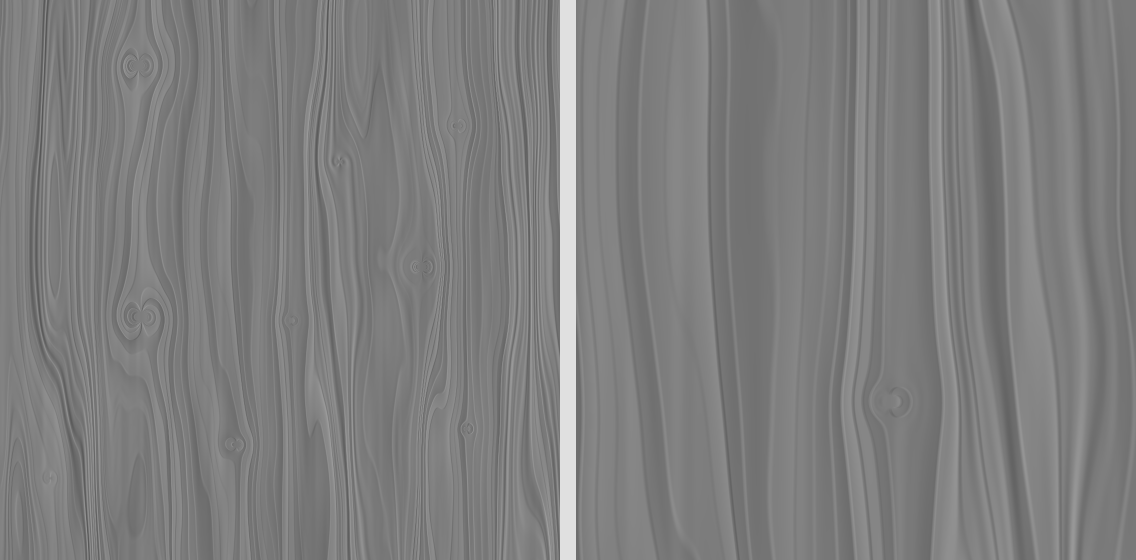
Left, the full canvas; right, a detail of the centre.
Give the GLSL for this texture map, as a Shadertoy shader.

```glsl
// Grey carved wood: vertical grain with nested arches and small twin-lobed knots.
// A warped coordinate bends round each knot like flow round a dipole; growth
// rings are drawn along it, then lit from the side as a shallow relief.

const float BASE_GREY = 0.487;
const float RING_COUNT = 80.0;      // growth rings per canvas height
const float RING_EDGE = 0.87;       // start of the quick fall in a ring
const float FINE_COUNT = 170.0;     // thin lines between the rings
const float FINE_HEIGHT = 0.85;
const float RING_TONE = 0.056;
const float BAND_TONE = 0.022;
const float FIBRE_TONE = 0.018;
const float RELIEF_LIGHT = 0.140;
const float RELIEF_STEP = 0.0009;   // reach of the side light
const float KNOT_GRID = 3.0;        // knots per row and per column
const float KNOT_MIN = 0.009;
const float KNOT_MAX = 0.032;

float hash(vec2 p) {
    vec3 q = fract(vec3(p.xyx) * 0.1031);
    q += dot(q, q.yzx + 33.33);
    return fract((q.x + q.y) * q.z);
}

// Smooth value noise from -1 to 1
float noise(vec2 p) {
    vec2 i = floor(p), f = p - i;
    f = f * f * f * (f * (f * 6.0 - 15.0) + 10.0);
    float low = mix(hash(i), hash(i + vec2(1, 0)), f.x);
    float high = mix(hash(i + vec2(0, 1)), hash(i + vec2(1, 1)), f.x);
    return 2.0 * mix(low, high, f.y) - 1.0;
}

float noise1(float x) {
    return noise(vec2(x, 7.0));
}

// x: position across the grain, y: crowding of the lines inside knots
vec2 grain(vec2 p) {
    float across = p.x;
    float crowding = 0.0;

    // Slow warps: where they cancel the slope of x, arches appear
    across += 0.042 * noise(vec2(7.0, 1.1) * p + vec2(3.7, 11.3));
    across += 0.038 * noise(vec2(14.0, 2.0) * p + vec2(41.2, 5.9));
    across += 0.018 * noise(vec2(31.0, 3.0) * p + vec2(87.1, 31.4));
    across += 0.005 * noise(vec2(9.0, 9.0) * p + 23.0);

    // Knots scattered on a jittered, wrapping grid
    for (float i = 0.0; i < KNOT_GRID * KNOT_GRID; i++) {
        vec2 cell = vec2(mod(i, KNOT_GRID), floor(i / KNOT_GRID));
        vec2 jitter = vec2(hash(cell + 17.0), hash(cell + 53.0));
        vec2 d = p - (cell + 0.12 + 0.76 * jitter) / KNOT_GRID;
        d -= round(d);
        float size = hash(cell + 91.0);
        float radius = mix(KNOT_MIN, KNOT_MAX, size * size);
        float r2 = dot(d, d) + 0.00001;
        float pull = radius * radius / r2;
        vec2 swell = d / vec2(0.026 + 0.6 * radius, 0.060 + 1.5 * radius);
        across -= d.x * pull * exp(-20.0 * r2);
        across -= 0.65 * d.x * exp(-dot(swell, swell));
        crowding += pull;
    }
    return vec2(across, crowding);
}

// Slow rise and quick fall in each ring, of random height and sign
float rings(float across) {
    float x = across * RING_COUNT + 1.3 * noise1(across * 23.0);
    float f = fract(x);
    float height = 2.0 * hash(vec2(floor(x), 3.0)) - 1.0;
    return height * f * (1.0 - smoothstep(RING_EDGE, 1.0, f));
}

// Rings plus thin lines that gather in clusters
float relief(float across) {
    float cluster = smoothstep(-0.7, 0.6, noise1(across * 13.0 + 29.0));
    return rings(across) + FINE_HEIGHT * cluster * noise1(across * FINE_COUNT);
}

float shade(vec2 p) {
    vec2 g = grain(p);
    float left = grain(p - vec2(RELIEF_STEP, 0.0)).x;
    float right = grain(p + vec2(RELIEF_STEP, 0.0)).x;
    float detail = 1.0 - smoothstep(2.5, 10.0, g.y);

    // Flat tones of rings and bands
    float tone = BASE_GREY + BAND_TONE * noise1(g.x * 42.0 + 60.0) * detail;
    tone += RING_TONE * rings(g.x) * detail;

    // Straight fibres, coarse and fine
    float coarse = noise(vec2(46.0, 4.0) * p + 71.0);
    float fine = noise(vec2(150.0, 5.0) * p + 137.0);
    tone += FIBRE_TONE * (coarse + 0.85 * fine);

    // Side light, softly limited
    float slope = relief(right) - relief(left);
    slope /= 1.0 + 0.4 * abs(slope);
    return tone + RELIEF_LIGHT * slope * detail;
}

void mainImage(out vec4 fragColor, in vec2 fragCoord) {
    // Average of 2 by 2 samples for smooth edges
    float grey = 0.0;
    for (int i = 0; i < 4; i++) {
        vec2 offset = vec2(i % 2, i / 2) * 0.5 - 0.25;
        grey += 0.25 * shade((fragCoord + offset) / iResolution.y);
    }
    fragColor = vec4(vec3(clamp(grey, 0.0, 1.0)), 1.0);
}
```
